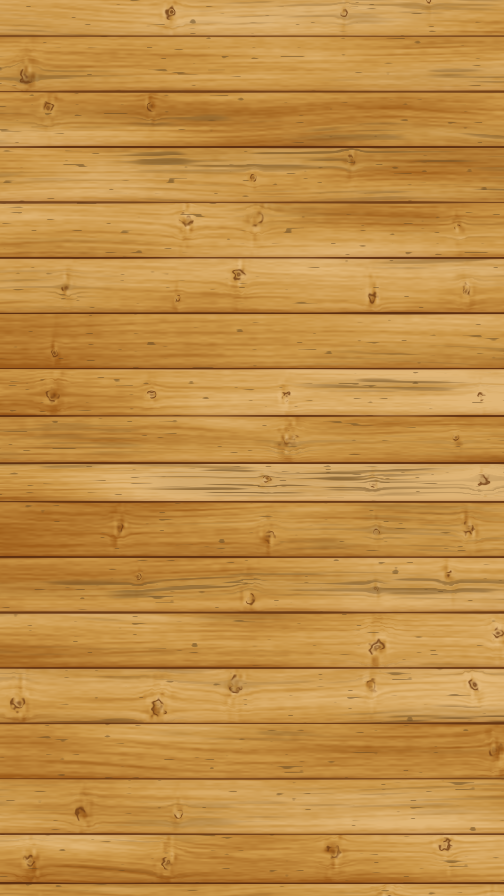
This texture is drawn by a Shadertoy shader. Its source:

```glsl
// Horizontal honey-coloured pine boards with dark seams, grain and knots.
// A warped row coordinate gives the uneven board heights; stretched noise makes
// the grain, which bends around knots scattered in hashed cells.

#define PITCH 0.06185
#define KNOT_CELL 0.115
#define KNOT_CHANCE 0.5
#define SEAM_WIDTH 0.0010
#define GRAIN_CONTRAST 1.0
#define DEEP vec3(0.675, 0.435, 0.155)
#define HONEY vec3(0.795, 0.587, 0.275)
#define PALE vec3(0.87, 0.695, 0.435)
#define STREAK vec3(0.46, 0.33, 0.16)
#define KNOT vec3(0.43, 0.23, 0.07)
#define SEAM vec3(0.36, 0.18, 0.06)

float hash(vec2 p) {
    return fract(sin(dot(p, vec2(127.1, 311.7))) * 43758.5453);
}

float noise(vec2 p) {
    vec2 i = floor(p), f = fract(p);
    f = f * f * (3.0 - 2.0 * f);
    return mix(mix(hash(i), hash(i + vec2(1, 0)), f.x),
               mix(hash(i + vec2(0, 1)), hash(i + vec2(1, 1)), f.x), f.y);
}

float fbm(vec2 p) {
    float sum = 0.0, amp = 0.53;
    for (int i = 0; i < 4; i++) {
        sum += amp * noise(p);
        p = p * 2.03 + 7.7;
        amp *= 0.5;
    }
    return sum;
}

float ramp(float a, float b, float x) {
    return clamp((x - a) / (b - a), 0.0, 1.0);
}

// Board count from the top; the ramps squeeze in the narrower boards
float boardRow(float y) {
    return (y - 0.4115) / PITCH + 0.295 * ramp(0.4115, 0.5169, y)
         + 0.305 * ramp(0.5169, 0.5599, y) + 0.116 * ramp(0.931, 0.9857, y);
}

// x: grain displacement, y: rim and core, z: pale halo, w: cross figure
vec4 knots(vec2 q, float id) {
    vec4 sum = vec4(0.0);
    float cell = floor(q.x / KNOT_CELL);
    for (float k = -1.0; k <= 1.0; k++) {
        vec2 key = vec2(cell + k, id * 3.0 + 41.0);
        float present = step(hash(key), KNOT_CHANCE);
        vec2 centre = vec2((key.x + 0.15 + 0.7 * hash(key + 5.3)) * KNOT_CELL,
                           PITCH * mix(0.22, 0.78, hash(key + 9.1)));
        float size = mix(0.0025, 0.007, pow(hash(key + 2.7), 1.4));
        vec2 d = q - centre;
        float wobble = 1.0 * (noise(q * 260.0 + key) - 0.5);
        float r = length(d * vec2(1.0, 0.85)) / size + wobble;
        float side = smoothstep(0.3, 0.7, noise(d / size * 0.8 + key * 3.7));
        float rim = exp(-14.0 * (r - 1.0) * (r - 1.0)) * side;
        float core = exp(-5.0 * r * r) * hash(key + 3.9);
        float halo = exp(-0.3 * r * r);
        float bend = d.x / size + 2.4 * (noise(vec2(q.y * 110.0, key.x)) - 0.5);
        float figure = exp(-0.4 * bend * bend) * exp(-abs(d.y) / (4.5 * size));
        sum += present * vec4(-0.75 * d.y * exp(-0.12 * r * r),
                              rim + core, halo, figure);
    }
    return sum;
}

void mainImage(out vec4 fragColor, in vec2 fragCoord) {
    vec2 p = fragCoord / iResolution.y;
    float pixel = 1.0 / iResolution.y;
    float row = boardRow(1.0 - p.y);
    float id = floor(row), f = fract(row);
    vec2 q = vec2(p.x, f * PITCH);
    vec2 seed = vec2(hash(vec2(id, 1.7)), hash(vec2(id, 8.2))) * 60.0;

    // Grain coordinate, drifting slowly and bending around knots
    vec4 knot = knots(q, id);
    float g = q.y + knot.x + 0.012 * (noise(vec2(q.x * 5.0, q.y * 12.0) + seed) - 0.5);

    // Board tone: the boards beside the narrowest one are the darkest
    float tone = 0.9 * (hash(vec2(id, 4.4)) - 0.5) + 0.25;
    if (id == 2.0) tone = 0.55;
    if (abs(id - 2.0) == 1.0) tone = -0.45;

    // Blotches along each board and broad bands
    float blotch = noise(vec2(q.x * 6.0, q.y * 20.0) + seed.yx) - 0.5;
    float bands = fbm(vec2(q.x * 3.0, g * 34.0) + seed) - 0.5;
    tone += 1.7 * bands + 1.2 * blotch + 1.0 * (noise(p * vec2(4.0, 6.0)) - 0.5);

    // Sparse thin growth lines, long fibre and short pores
    float phase = g * 560.0 + 14.0 * noise(vec2(q.x * 2.5, g * 30.0) + seed);
    float rings = pow(0.5 + 0.5 * sin(phase), 5.0) * noise(vec2(q.x * 9.0, g * 90.0));
    float fibre = noise(vec2(q.x * 14.0, g * 430.0) + seed) - 0.5;
    float pores = noise(vec2(q.x * 110.0, q.y * 500.0) + seed) - 0.5;
    tone += GRAIN_CONTRAST * (0.1 - 0.55 * rings + 0.65 * fibre + 0.4 * pores);

    // Eased edges and the lighter or darker wood around knots
    tone += 0.2 * (0.45 - f) - 0.35 * pow(smoothstep(0.8, 1.0, f), 2.0);
    tone += 0.25 * knot.z + knot.w * (2.4 * noise(q * vec2(240.0, 110.0) + seed) - 1.5);
    tone = clamp(tone, -1.4, 1.15);
    vec3 col = mix(HONEY, tone < 0.0 ? DEEP : PALE, abs(tone));

    // Grey weathered patches with thin streaks, and dark flecks
    float patches = smoothstep(0.45, 0.8, noise(vec2(q.x * 4.0, g * 45.0) + seed.yx));
    float streak = smoothstep(0.55, 0.85, noise(vec2(q.x * 16.0, g * 380.0) + seed.yx));
    float fleck = smoothstep(0.9, 0.97, noise(vec2(q.x * 60.0, q.y * 400.0) + seed));
    float weathered = patches * mix(0.2, 1.0, hash(vec2(id, 6.1)));
    col = mix(col, STREAK, weathered * (0.12 + 0.65 * streak));
    col = mix(col, STREAK * 0.85, 0.5 * fleck);
    col = mix(col, KNOT, clamp(0.8 * knot.y, 0.0, 0.9));

    // Seams of uneven width and strength, with a faint brown shade beside them
    float seamId = floor(row + 0.5);
    float wear = noise(vec2(p.x * 9.0, seamId * 5.0));
    float width = SEAM_WIDTH * mix(0.6, 1.4, wear);
    float gap = min(f, 1.0 - f) * PITCH;
    float strength = mix(0.55, 1.0, hash(vec2(seamId, 2.2)));
    float shade = exp(-gap / (f > 0.5 ? 0.003 : 0.0012));
    col = mix(col, SEAM * 1.5, 0.6 * shade * mix(0.4, 1.0, wear) * strength);
    float line = 1.0 - smoothstep(width - 0.5 * pixel, width + 0.5 * pixel, gap);
    col = mix(col, SEAM, line * strength);
    fragColor = vec4(col, 1.0);
}
```
